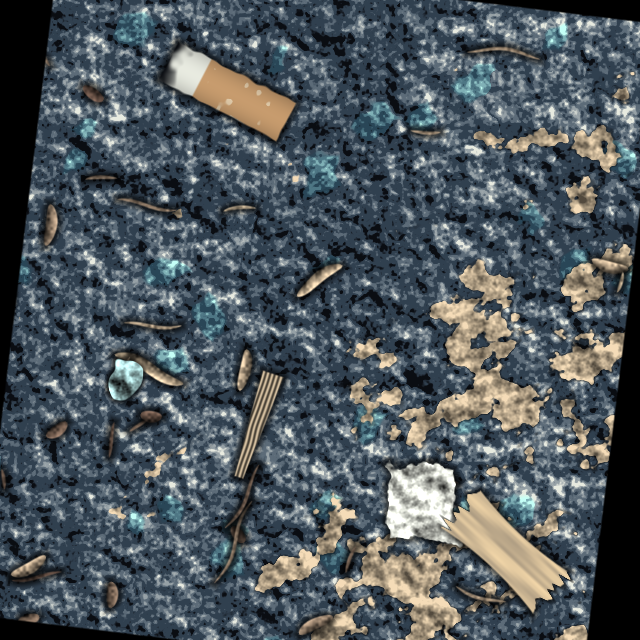
Write a WebGL 2 fragment shader that draws this texture.

```glsl
#version 300 es
precision highp float;
// Tilted patch of rough blue-grey asphalt with stones, sand, twigs and litter.
#define INK vec3(0.04, 0.05, 0.07)
#define SLATE vec3(0.19, 0.25, 0.31)
#define STEEL vec3(0.36, 0.42, 0.47)
#define PALE vec3(0.59, 0.63, 0.65)
#define WHITE vec3(0.91, 0.92, 0.88)
#define SAND vec3(0.80, 0.72, 0.60)
#define RELIEF 7.5
#define GRAIN 2.2
#define STONE_SCALE 13.0
#define TWIGS 34
#define TILT 0.122
#define LIGHT vec2(0.6, 0.8)

uniform vec2 u_resolution;
out vec4 fragColor;

float hash(vec2 p) { return fract(sin(dot(p, vec2(127.1, 311.7))) * 43758.5453); }

mat2 rot(float a) { float c = cos(a), s = sin(a); return mat2(c, -s, s, c); }

float noise(vec2 p) {
  vec2 i = floor(p), f = fract(p);
  f = f * f * (3.0 - 2.0 * f);
  return mix(mix(hash(i), hash(i + vec2(1, 0)), f.x),
             mix(hash(i + vec2(0, 1)), hash(i + vec2(1, 1)), f.x), f.y);
}

float fbm(vec2 p) {
  float sum = 0.0, amp = 0.46;
  for (int i = 0; i < 4; i++) {
    sum += amp * noise(p);
    p = rot(0.6) * p * 2.03 + 17.3;
    amp *= 0.6;
  }
  return sum;
}

float fill(float d, float soft) { return 1.0 - smoothstep(-soft, soft, d); }

float box(vec2 p, vec2 b) {
  vec2 q = abs(p) - b;
  return length(max(q, 0.0)) + min(max(q.x, q.y), 0.0);
}

// Angular pebbles: x = signed distance, y = random tone, z = facing the light
vec3 stones(vec2 p, float scale, float density) {
  p = p * scale + 0.22 * (vec2(noise(p * scale * 4.0), noise(p * scale * 4.0 + 31.0)) - 0.5);
  vec3 best = vec3(1.0, 0.5, 0.0);
  for (int j = -1; j <= 1; j++) for (int i = -1; i <= 1; i++) {
    vec2 id = floor(p) + vec2(i, j);
    if (hash(id + 5.7) > density) continue;
    vec2 off = p - id - 0.2 - 0.6 * vec2(hash(id), hash(id + 9.1));
    vec2 q = rot(6.283 * hash(id + 2.3)) * off;
    float r = mix(0.2, 0.45, hash(id + 3.9));
    float d = max(max(abs(q.x), abs(q.y) * 1.3), abs(q.x * 0.7 + q.y * 0.8) * 1.1) - r;
    if (d < best.x) best = vec3(d, hash(id + 7.7), dot(off, LIGHT) / r);
  }
  return best;
}

// Tone in standard deviations to colour
vec3 ramp(float z) {
  vec3 c = mix(INK, SLATE, smoothstep(-2.1, -1.1, z));
  c = mix(c, STEEL, smoothstep(-0.2, 0.5, z));
  c = mix(c, PALE, smoothstep(0.8, 1.6, z));
  return mix(c, WHITE, smoothstep(1.8, 2.6, z));
}

// Lay a shaded shape over the ground, with a soft contact shadow
vec3 lay(vec3 ground, vec3 colour, float d, float px) {
  ground *= mix(0.35, 1.0, smoothstep(0.0, 0.014, d));
  return mix(ground, colour, fill(d, px));
}

void main() {
  vec2 p = gl_FragCoord.xy / u_resolution;
  float px = 1.2 / u_resolution.y;

  // Rough ground with embossed relief and stones of two sizes
  float relief = fbm(p * 38.0) - fbm(p * 38.0 + LIGHT * 0.45);
  float grain = noise(p * 210.0) - 0.5;
  vec3 big = stones(p, STONE_SCALE, 0.6), small = stones(p + 3.0, STONE_SCALE * 3.2, 0.45);
  float inBig = fill(big.x, 0.05), inSmall = fill(small.x, 0.1) * (1.0 - 0.8 * inBig);
  float z = RELIEF * relief * (1.0 - 0.35 * inBig) + GRAIN * grain + 3.0 * (fbm(p * 7.0) - 0.5);
  z += inBig * (0.5 * big.z + 1.5 * (big.y - 0.5)) + inSmall * (0.6 * small.z + 1.6 * (small.y - 0.45));
  z -= 0.9 * (1.0 - smoothstep(0.0, 0.09, abs(big.x))) * step(big.z, 0.2);
  vec3 col = ramp(z);
  col *= mix(vec3(1), vec3(0.85, 1.1, 1.1), inBig * step(0.72, big.y));

  // Sandy crust, thickest towards the lower right
  float cover = smoothstep(0.55, 1.2, p.x * 0.9 + (1.0 - p.y) * 0.7);
  float level = mix(0.85, 0.575, cover);
  float crust = fbm(rot(0.6) * p * vec2(15.0, 18.0) + 4.0) + 0.1 * relief - level;
  col *= 1.0 - 0.45 * smoothstep(-0.05, 0.0, crust) * cover;
  vec3 sand = SAND * clamp(0.88 + 1.6 * relief + 0.35 * grain, 0.4, 1.2);
  col = mix(col, sand, smoothstep(-0.005, 0.02, crust));

  // Scattered twigs, straws and dry leaf flakes
  for (int i = 0; i < TWIGS; i++) {
    vec2 s = vec2(float(i), 4.0);
    vec2 q = p - vec2(pow(hash(s), 1.5), hash(s + 1.3));
    q = rot(6.283 * hash(s + 2.1)) * q;
    float len = mix(0.015, 0.075, pow(hash(s + 3.7), 2.0));
    float leaf = step(0.65, hash(s + 6.1));
    q.y += 0.006 * sin(q.x * 45.0 + float(i));
    float taper = max(1.0 - q.x * q.x / (len * len), 0.0);
    float width = mix(0.0028, 0.009, leaf) * sqrt(taper);
    float d = max(abs(q.y) - width, abs(q.x) - len);
    vec3 dry = mix(vec3(0.36, 0.28, 0.24), SAND, hash(s + 8.3));
    col = lay(col, dry * (0.85 + 60.0 * q.y + 0.6 * grain), d, px);
  }

  // Bundle of split straw
  vec2 b = rot(1.25) * (p - vec2(0.4, 0.335));
  vec3 straw = SAND * (0.7 + 0.35 * sin(b.y * 900.0 + 3.0 * noise(b * 30.0)));
  col = lay(col, straw, box(b, vec2(0.085, 0.012 + 0.06 * b.x)), px);

  // Pale quartz pebble
  vec2 k = rot(1.1) * (p - vec2(0.195, 0.41));
  float pebble = length(k * vec2(1.0, 1.5)) - 0.042 + 0.016 * noise(p * 50.0);
  col = lay(col, vec3(0.58, 0.72, 0.72) * (0.9 + 2.5 * relief), pebble, px);

  // Stub with a speckled tan sleeve and a charred white end
  vec2 t = rot(-0.48) * (p - vec2(0.355, 0.857));
  float round_ = 1.0 - 0.22 * pow(abs(t.y) / 0.037, 2.0);
  vec3 sleeve = mix(vec3(0.78, 0.61, 0.43), SAND * 1.1, smoothstep(0.8, 0.9, noise(t * 90.0)));
  vec3 ash = mix(INK, WHITE, smoothstep(-0.11, -0.08, t.x + 0.025 * (noise(p * 70.0) - 0.5)));
  vec3 stub = mix(ash, sleeve, smoothstep(-px, px, t.x + 0.045)) * round_;
  col = lay(col, stub, box(t, vec2(0.105, 0.035)) + 0.004 * noise(p * 60.0), px);

  // Torn white paper and a frayed, flared sleeve
  vec2 w = p - vec2(0.658, 0.212);
  float torn = box(w, vec2(0.058, 0.062)) + 0.03 * (fbm(p * 28.0) - 0.35);
  col = lay(col, WHITE * (0.93 + 2.0 * relief), torn, px);
  vec2 f = rot(-0.75) * (p - vec2(0.79, 0.14));
  float fibres = noise(vec2(f.x * 12.0, f.y * 170.0));
  float flare = box(f, vec2(0.095 + 0.025 * (fibres - 0.5), 0.034 + 0.09 * f.x * f.x / 0.1));
  col = lay(col, mix(SAND * 0.85, vec3(0.95, 0.84, 0.66), fibres), flare, px);

  // Dark surround beyond the tilted frame
  float frame = box(rot(-TILT) * (p - 0.5), vec2(0.475, 0.523));
  fragColor = vec4(mix(vec3(0), clamp(col, 0.0, 1.0), fill(frame, px)), 1.0);
}
```
